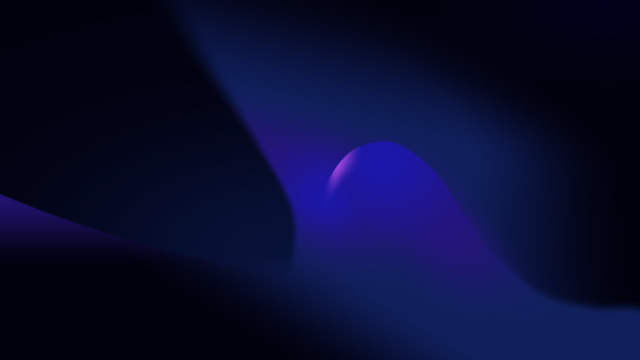
Write a WebGL 1 fragment shader that draws this background.

```glsl
precision highp float;

uniform vec2 u_resolution;

const vec3 NIGHT = vec3(0.005, 0.004, 0.055);
const vec3 DEEP_BLUE = vec3(0.035, 0.085, 0.26);
const vec3 NAVY = vec3(0.065, 0.125, 0.365);
const vec3 VIOLET = vec3(0.145, 0.075, 0.47);
const vec3 ELECTRIC = vec3(0.105, 0.09, 0.69);
const vec3 ORCHID = vec3(0.68, 0.30, 0.90);

// Cubic interpolation weight at distance x from a knot
float knotWeight(float x) {
  x = abs(x);
  if (x < 1.0) return 1.0 + x * x * (1.5 * x - 2.5);
  if (x < 2.0) return 2.0 + x * (-4.0 + x * (2.5 - 0.5 * x));
  return 0.0;
}

// Smooth curve through eight evenly spaced heights, knot 1 at start
float curve(float x, float start, float spacing, vec4 a, vec4 b) {
  float t = clamp((x - start) / spacing + 1.0, 1.0, 7.0);
  float sum = 0.0;
  for (int i = 0; i < 4; i++) {
    sum += a[i] * knotWeight(t - float(i));
    sum += b[i] * knotWeight(t - float(i) - 4.0);
  }
  return sum;
}

// One where value lies below edge, with a soft border
float below(float value, float edge, float width) {
  return 1.0 - smoothstep(edge - width, edge + width, value);
}

float glow(vec2 p, vec2 center, vec2 radius) {
  vec2 q = (p - center) / radius;
  return exp(-dot(q, q));
}

// Navy cloth with faded top, right and lower left sides
float clothMask(vec2 p, float front) {
  float right = curve(p.y, 0.0, 0.2,
    vec4(1.62, 1.62, 1.50, 1.49), vec4(1.48, 1.29, 1.08, 0.85));
  float softness = mix(0.27, 0.19, smoothstep(0.3, 0.8, p.y));
  float upper = below(p.x, right, softness);
  upper *= below(p.y + 0.25 * (p.x - 0.5), 0.95, 0.2);
  float diagonal = p.y - 0.247 + 0.6 * (p.x - 0.67);
  return mix(upper, 1.0, front) * smoothstep(-0.17, 0.2, diagonal);
}

// Violet band between two soft curves; the front fold ignores the upper one
float violetMask(vec2 p, float front) {
  float bottom = curve(p.x, 0.8, 0.15,
    vec4(0.40, 0.34, 0.287, 0.285), vec4(0.213, 0.185, 0.155, 0.12));
  float top = curve(p.x, 0.7, 0.15,
    vec4(0.74, 0.70, 0.665, 0.62), vec4(0.57, 0.44, 0.26, 0.15));
  float inside = smoothstep(bottom - 0.09, bottom + 0.13, p.y);
  inside *= below(p.x, 1.42, 0.16);
  return inside * max(front, below(p.y, top - 0.03, 0.09));
}

void main() {
  vec2 p = gl_FragCoord.xy / u_resolution.y;
  p.x += 0.5 * (16.0 / 9.0 - u_resolution.x / u_resolution.y);

  // Front fold, its crest running down to the right
  float crest = curve(p.x, 0.9, 0.15,
    vec4(-0.05, 0.475, 0.608, 0.532), vec4(0.324, 0.1875, 0.146, 0.134));
  float crestWidth = 0.004 + 0.016 * smoothstep(1.1, 1.45, p.x);
  float front = below(p.y, crest, crestWidth) * smoothstep(0.885, 0.93, p.x);

  // Cloth and violet light
  vec3 color = mix(NIGHT, NAVY, clothMask(p, front));
  float violet = violetMask(p, front);
  color = mix(color, VIOLET, violet * 0.92);
  float hollow = glow(p, vec2(0.90, 0.455), vec2(0.13, 0.12));
  float summit = glow(p, vec2(1.06, 0.55), vec2(0.21, 0.17)) * front;
  color = mix(color, ELECTRIC, violet * max(hollow * 0.85, summit * 0.9));

  // Bright crescent on the crest
  float depth = max(crest - p.y, 0.0);
  float crescent = smoothstep(0.075, 0.0, depth) * front;
  crescent *= smoothstep(0.895, 0.94, p.x) * below(p.x, 0.975, 0.035);
  color = mix(color, ORCHID, crescent * 0.85);

  // Dark sheet overlapping from the left
  float sheetSide = curve(p.y, 0.0, 0.2,
    vec4(0.60, 0.69, 0.79, 0.815), vec4(0.715, 0.588, 0.472, 0.37));
  float sheetBase = curve(p.x, 0.0, 0.2,
    vec4(0.55, 0.461, 0.384, 0.322), vec4(0.275, 0.257, 0.25, 0.25));
  float sideWidth = 0.014 + 0.045 * smoothstep(0.5, 1.0, p.y);
  float baseWidth = 0.004 + 0.035 * smoothstep(0.45, 0.8, p.x);
  float sheet = below(p.x, sheetSide, sideWidth);
  sheet *= 1.0 - below(p.y, sheetBase, baseWidth);
  float sheen = glow(p, vec2(0.8, 0.3), vec2(0.62, 0.33));
  color = mix(color, mix(NIGHT, DEEP_BLUE, sheen * 0.8), sheet);

  // Faint light in the upper right corner
  color.b += 0.05 * glow(p, vec2(1.68, 0.98), vec2(0.25, 0.12));

  gl_FragColor = vec4(color, 1.0);
}
```
